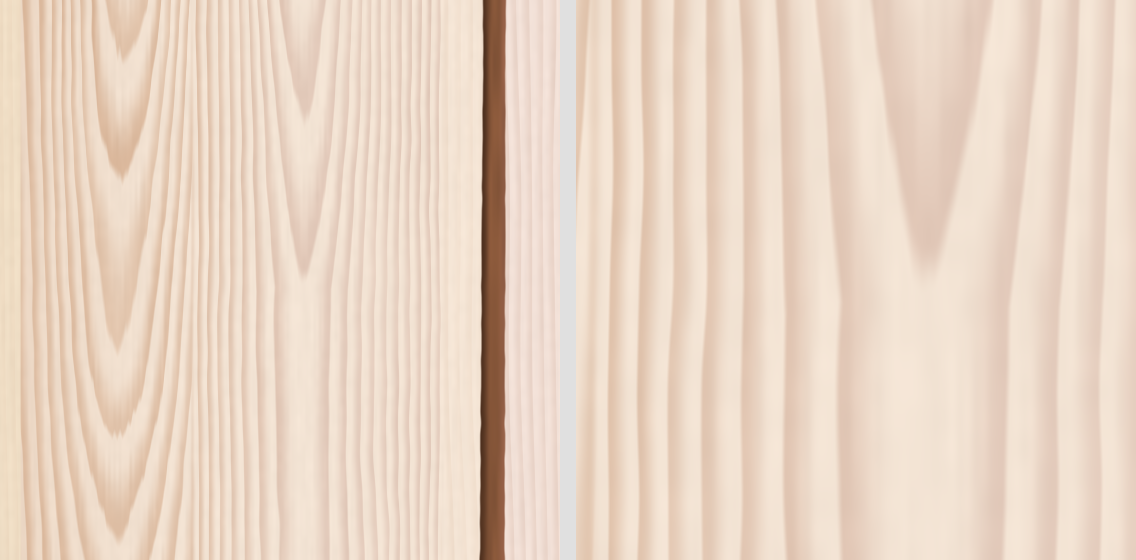
Left: the whole. Right: its middle third, enlarged.
Write a WebGL 2 fragment shader that draws this texture.

```glsl
#version 300 es
precision highp float;
// Pale pine boards with two columns of pointed grain, a cream strip and a dark gap.
uniform vec2 u_resolution;
out vec4 fragColor;

const vec3 PALE = vec3(0.953, 0.893, 0.832);
const vec3 PINK_PALE = vec3(0.952, 0.885, 0.848);
const vec3 CREAM = vec3(0.940, 0.872, 0.775);
const vec3 WARM_GRAIN = vec3(0.850, 0.708, 0.595);
const vec3 ROSY_GRAIN = vec3(0.852, 0.735, 0.675);
const vec3 GAP_SHADOW = vec3(0.31, 0.19, 0.12);
const vec3 GAP_BROWN = vec3(0.53, 0.34, 0.225);
const vec3 GAP_RED = vec3(0.62, 0.40, 0.31);

const float STRIP_END = 0.037;   // left cream strip
const float SEAM = 0.343;        // meeting of the two grain columns
const float SAPWOOD = 0.788;     // start of the plain band
const float GAP_LEFT = 0.857;
const float GAP_RIGHT = 0.901;
const float EDGE = 0.002;        // softness of board edges
const float RING_POWER = 1.5;    // rings crowd together away from the heart

float hash(vec2 p) {
    return fract(sin(dot(p, vec2(127.1, 311.7))) * 43758.5453);
}

float noise(vec2 p) {
    vec2 i = floor(p), f = fract(p);
    f = f * f * (3.0 - 2.0 * f);
    return mix(mix(hash(i), hash(i + vec2(1, 0)), f.x),
               mix(hash(i + vec2(0, 1)), hash(i + vec2(1, 1)), f.x), f.y);
}

// Each ring darkens slowly outward, then ends in a crisp edge.
float ringShade(float ring) {
    float f = fract(ring);
    float strength = mix(0.65, 1.0, hash(vec2(floor(ring), 7.0)));
    return strength * smoothstep(0.2, 0.88, f) * (1.0 - smoothstep(0.88, 1.0, f));
}

// Ring number around a heart line: nested V shapes inside, near vertical lines outside.
float rings(float dx, float rise, float scale, float outerRise) {
    float d = abs(dx);
    float follow = mix(1.0, outerRise, smoothstep(0.03, 0.16, d));
    return pow(d / scale, RING_POWER) - rise * follow;
}

float leftRings(vec2 p) {
    float swell = 0.085 * exp(-pow(abs(p.y - 0.37) / 0.15, 2.0));
    float rise = (p.y + swell - 0.02) / 0.215;
    return rings(p.x - 0.208 - 0.015 * p.y, rise, 0.066, 0.35);
}

float rightRings(vec2 p) {
    float rise = (p.y - 0.486) / 0.28;
    rise = rise > 0.0 ? rise : 0.1 * rise;   // the lowest V opens into a plain tongue
    return rings(p.x - 0.542, rise, 0.052, 0.1);
}

vec3 grainBoard(vec2 p, float fibre) {
    // Slow wander of the lines, with ragged fibres at the tips
    vec2 q = p;
    q.x += 0.010 * (noise(p * vec2(9.0, 5.0)) - 0.5);
    q.x += 0.003 * (noise(p * vec2(30.0, 16.0) + 40.0) - 0.5);
    q.y += 0.022 * (fibre - 0.5);

    float rightSide = smoothstep(SEAM - 0.004, SEAM + 0.004, p.x);
    float shade = mix(ringShade(leftRings(q)), ringShade(rightRings(q)), rightSide);
    shade *= mix(0.72, 1.0, noise(p * vec2(14.0, 4.0) + 9.0));
    shade *= mix(1.0, 0.72, smoothstep(0.56, SAPWOOD, p.x));

    // Warmer, deeper tone toward the left edge
    float warmth = 1.0 - smoothstep(0.05, 0.42, p.x);
    shade += 0.16 * warmth + 0.10 * (1.0 - smoothstep(STRIP_END, 0.11, p.x));
    vec3 grain = mix(WARM_GRAIN, ROSY_GRAIN, smoothstep(0.25, 0.6, p.x));
    return mix(PALE, grain, clamp(shade, 0.0, 1.0));
}

// Plain wood with faint upright lines
vec3 plainBoard(vec2 p, vec3 base, vec3 grain, float spacing, float amount) {
    float x = p.x + 0.012 * p.y + 0.012 * noise(p * vec2(12.0, 3.0));
    return mix(base, grain, amount * ringShade(x / spacing));
}

vec3 gapColor(vec2 p, float across) {
    vec3 c = mix(GAP_SHADOW, GAP_BROWN, smoothstep(0.0, 0.42, across));
    c = mix(c, GAP_RED, 0.6 * smoothstep(0.65, 0.95, across));
    return c * mix(0.92, 1.06, noise(p * vec2(120.0, 9.0)));
}

void main() {
    vec2 p = gl_FragCoord.xy / u_resolution;
    float fibre = noise(p * vec2(210.0, 12.0));

    // Boards from left to right
    vec3 color = plainBoard(p, CREAM, WARM_GRAIN, 0.018, 0.15);
    color = mix(color, grainBoard(p, fibre), smoothstep(STRIP_END - EDGE, STRIP_END + EDGE, p.x));
    vec3 sapwood = plainBoard(p, PALE + 0.006, WARM_GRAIN, 0.022, 0.16);
    color = mix(color, sapwood, smoothstep(SAPWOOD - 0.006, SAPWOOD + 0.006, p.x));
    vec3 farBoard = plainBoard(p, PINK_PALE, ROSY_GRAIN, 0.021, 0.42);
    float gapRight = GAP_RIGHT + 0.002 * p.y;
    color = mix(color, farBoard, step(gapRight - EDGE, p.x));

    // Fine fibres and slight mottling
    color += 0.018 * (fibre - 0.5) + 0.012 * (noise(p * vec2(90.0, 60.0)) - 0.5);

    // Dark gap with slightly leaning, worn edges
    float wear = 0.0016 * (noise(vec2(p.y * 45.0, 3.0)) - 0.5);
    float gapLeft = GAP_LEFT + 0.006 * p.y + wear;
    gapRight -= wear;
    float inGap = smoothstep(gapLeft - EDGE, gapLeft + EDGE, p.x)
                * (1.0 - smoothstep(gapRight - EDGE, gapRight + EDGE, p.x));
    color = mix(color, gapColor(p, (p.x - gapLeft) / (gapRight - gapLeft)), inGap);

    fragColor = vec4(clamp(color, 0.0, 1.0), 1.0);
}
```
